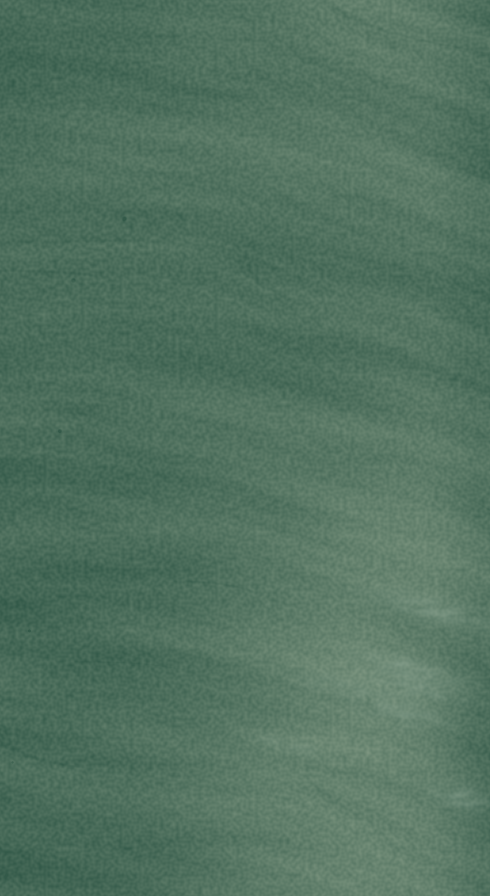
Write a WebGL 1 fragment shader that draws this texture.

```glsl
precision highp float;
// A wiped green chalkboard: dark on the left, dusty towards the lower right.
// Stretched gradient noise along bent strokes makes the eraser smears;
// fine noise adds the grain, and scattered blobs add chalk wisps and specks.
uniform vec2 u_resolution;

#define BOARD_DARK vec3(0.262, 0.402, 0.333)
#define BOARD_DUSTY vec3(0.418, 0.528, 0.448)
#define CHALK vec3(0.60, 0.69, 0.62)
#define BASE_TONE 0.07
#define LIGHT_AMOUNT 1.40
#define SMEAR_AMOUNT 0.42
#define CLOUD_AMOUNT 0.28
#define GRAIN_AMOUNT 0.38
#define GRAIN_SCALE 235.0
#define STROKE_BEND 0.38
#define WISP_COUNT 7
#define SPECK_COUNT 5

vec2 hash2(vec2 cell) {
  vec3 h = fract(cell.xyx * vec3(0.1031, 0.1030, 0.0973));
  h += dot(h, h.yzx + 33.33);
  return fract((h.xx + h.yz) * h.zy);
}

float cornerSlope(vec2 cell, vec2 offset) {
  float angle = 6.2832 * hash2(cell).x;
  return dot(vec2(cos(angle), sin(angle)), offset);
}

// Gradient noise, scaled to about -1..1
float noise(vec2 p) {
  vec2 cell = floor(p), f = fract(p);
  vec2 w = f * f * f * (f * (f * 6.0 - 15.0) + 10.0);
  vec2 e = vec2(1.0, 0.0);
  float low = mix(cornerSlope(cell, f), cornerSlope(cell + e, f - e), w.x);
  float high = mix(cornerSlope(cell + e.yx, f - e.yx),
                   cornerSlope(cell + 1.0, f - 1.0), w.x);
  return 1.4 * mix(low, high, w.y);
}

// Broad light: dusty band on the right, glow below it, darker right rim
float boardLight(vec2 uv) {
  float light = 0.32 * smoothstep(-0.05, 0.85, uv.x);
  vec2 glow = (uv - vec2(0.82, 0.30)) / vec2(0.30, 0.24);
  light += 0.22 * exp(-dot(glow, glow));
  light += 0.10 * smoothstep(0.80, 1.0, uv.y) * (1.0 - uv.x);
  return light - 0.20 * smoothstep(0.86, 1.0, uv.x);
}

// Eraser strokes: long, soft streaks in several widths
float smears(vec2 s) {
  float streaks = 0.65 * noise(s * vec2(2.6, 13.0) + 7.3);
  streaks += 0.50 * noise(s * vec2(4.5, 29.0) + 31.7);
  streaks += 0.32 * noise(s * vec2(8.0, 66.0) + 53.1);
  return streaks;
}

// Thin dark traces along the zero lines of stretched noise
float scratches(vec2 s) {
  float line = 1.0 - smoothstep(0.0, 0.06, abs(noise(s * vec2(3.0, 17.0) + 83.0)));
  return line * smoothstep(0.1, 0.6, noise(s * vec2(6.0, 9.0) + 91.0));
}

float grain(vec2 p) {
  float fine = noise(p * GRAIN_SCALE);
  float coarse = noise(p * GRAIN_SCALE * 0.45 + 19.0);
  float weave = noise(p * GRAIN_SCALE * vec2(0.8, 0.35) + 47.0);
  return 0.85 * fine + 0.36 * coarse + 0.18 * weave;
}

// Slanted, broken chalk remains in the lower right
float wisps(vec2 p, float width) {
  float total = 0.0;
  float broken = 0.5 + 0.5 * noise(p * vec2(45.0, 110.0));
  for (int i = 0; i < WISP_COUNT; i++) {
    vec2 h = hash2(vec2(float(i) + 3.0, 17.0));
    vec2 d = p - vec2(width * mix(0.52, 0.96, h.x), mix(0.10, 0.32, h.y));
    d.y += 0.22 * d.x;
    d /= vec2(mix(0.025, 0.060, h.y), mix(0.006, 0.014, h.x));
    total += exp(-dot(d, d)) * mix(0.25, 0.60, h.x);
  }
  return total * broken;
}

// Tiny pits: each adds a soft dark dot
float specks(vec2 p, float width) {
  float total = 0.0;
  for (int i = 0; i < SPECK_COUNT; i++) {
    vec2 h = hash2(vec2(float(i) + 11.0, 71.0));
    float radius = mix(0.0015, 0.0045, h.y);
    float d = length(p - h * vec2(width, 1.0));
    total += 1.0 - smoothstep(0.3 * radius, radius, d);
  }
  return total;
}

void main() {
  vec2 uv = gl_FragCoord.xy / u_resolution;
  float width = u_resolution.x / u_resolution.y;
  vec2 p = vec2(uv.x * width, uv.y);

  // Strokes sag to the right and waver slightly
  vec2 s = p + vec2(0.0, STROKE_BEND * p.x * p.x + 0.012 * noise(p * 5.0));

  float tone = BASE_TONE + LIGHT_AMOUNT * boardLight(uv);
  tone += SMEAR_AMOUNT * smears(s);
  tone += CLOUD_AMOUNT * noise(s * vec2(2.5, 5.0) + 3.7);
  tone += GRAIN_AMOUNT * grain(p);
  tone -= 0.18 * scratches(s) + 0.50 * specks(p, width);

  vec3 color = mix(BOARD_DARK, BOARD_DUSTY, clamp(tone, -0.40, 1.5));
  color = mix(color, CHALK, clamp(wisps(p, width), 0.0, 0.8));
  gl_FragColor = vec4(color, 1.0);
}
```
